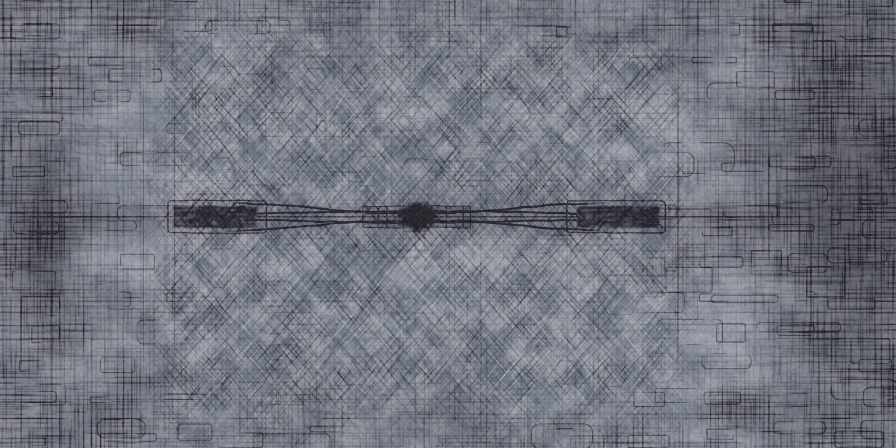
Write a Shadertoy shader that draws this background.

```glsl
const vec3 PAPER = vec3(0.69, 0.695, 0.725);
const vec3 SLATE = vec3(0.39, 0.43, 0.50);
const vec3 INK = vec3(0.13, 0.13, 0.155);
const vec2 HUB = vec2(0.93, 0.516);

float hash(vec2 p) {
  return fract(sin(dot(p, vec2(127.1, 311.7))) * 43758.5453);
}

float noise(vec2 p) {
  vec2 i = floor(p), f = fract(p);
  f = f * f * (3.0 - 2.0 * f);
  return mix(mix(hash(i), hash(i + vec2(1, 0)), f.x),
             mix(hash(i + vec2(0, 1)), hash(i + vec2(1, 1)), f.x), f.y);
}

float fbm(vec2 p) {
  return (noise(p) * 4.0 + noise(p * 2.03 + 17.3) * 2.0 + noise(p * 4.1 + 5.7)) / 7.0;
}

float line(float d, float halfWidth, float px) {
  return 1.0 - smoothstep(halfWidth - 0.7 * px, halfWidth + 0.7 * px, abs(d));
}

float blot(vec2 p, vec2 scale) {
  return exp(-dot(p * scale, p * scale));
}

float roundBox(vec2 p, vec2 size, float radius) {
  vec2 d = abs(p) - size + radius;
  return length(max(d, 0.0)) + min(max(d.x, d.y), 0.0) - radius;
}

float hexagon(vec2 p, float radius) {
  return max(abs(p.x) * 0.866 + abs(p.y) * 0.5, abs(p.y)) - radius;
}

vec2 rotate(vec2 p, float a) {
  return mat2(cos(a), sin(a), -sin(a), cos(a)) * p;
}

// Broken parallel pen strokes along x
float strokes(vec2 p, float gap, float len, float seed, float px) {
  float row = floor(p.y / gap), r = hash(vec2(row, seed));
  float offset = (fract(p.y / gap) - 0.5 - 0.5 * (r - 0.5)) * gap;
  float weight = smoothstep(0.35, 0.7, noise(vec2(p.x / len + r * 50.0, row * 3.7 + seed)));
  return weight * line(offset, 0.0014, px);
}

// Scattered broken outlines: rounded plates or hexagons
float outlines(vec2 p, vec2 cell, float seed, bool plates, float px) {
  vec2 id = floor(p / cell);
  float r = hash(id + seed), s = hash(id + seed + 9.2);
  vec2 q = (fract(p / cell) - 0.5 - (vec2(r, s) - 0.5) * 0.25) * cell;
  vec2 size = cell * vec2(0.14 + 0.22 * s, 0.08 + 0.22 * r);
  float d = plates ? roundBox(q, size, size.y * s) : hexagon(q, cell.y * (0.14 + 0.16 * s));
  float present = step(0.35, hash(id + seed + 3.1));
  return line(d, 0.0013, px) * present * smoothstep(0.2, 0.55, noise(p * 28.0 + seed));
}

// Horizontal shaft with hub, flared rods and two barrels
float machine(vec2 p, float px) {
  vec2 q = p - HUB;
  float a = abs(q.x), y = abs(q.y + 0.003 * (noise(p * 35.0) - 0.5));
  float ink = 0.6 * line(q.y, 0.0015, px) * (1.0 - smoothstep(0.75, 0.95, a));
  float flare = smoothstep(0.06, 0.4, a), span = 1.0 - smoothstep(0.36, 0.44, a);
  ink = max(ink, 0.95 * span * line(y - 0.009 - 0.021 * flare, 0.0022, px));
  ink = max(ink, 0.9 * span * line(y - 0.013 + 0.006 * flare, 0.002, px));
  float barrel = roundBox(vec2(a - 0.445, y), vec2(0.11, 0.036), 0.008);
  float core = roundBox(vec2(a - 0.45, y), vec2(0.092, 0.024), 0.006);
  float block = roundBox(vec2(a - 0.07, y), vec2(0.05, 0.024), 0.003);
  float grain = noise(p * vec2(50.0, 230.0));
  ink = max(ink, 0.75 * max(line(barrel, 0.0014, px), line(block, 0.0013, px)));
  ink = max(ink, (0.4 + 0.5 * grain) * (1.0 - smoothstep(-0.004, 0.004, core)));
  float bars = step(0.35, noise(vec2(q.x * 110.0, 3.0))) * line((fract(a / 0.019) - 0.5) * 0.019, 0.0015, px);
  ink = max(ink, (0.3 * grain + 0.6 * bars) * (1.0 - smoothstep(-px, px, block)));
  float rough = 0.014 * (noise(p * 110.0) - 0.5);
  ink = max(ink, 1.0 - smoothstep(0.028, 0.046, length(q * vec2(0.95, 1.2)) + rough));
  return ink + 0.2 * exp(-y * y * 900.0) * (1.0 - smoothstep(0.5, 0.95, a));
}

void mainImage(out vec4 fragColor, in vec2 fragCoord) {
  float px = 1.0 / iResolution.y;
  vec2 p = fragCoord * px + vec2(1.0 - 0.5 * iResolution.x * px, 0.0);
  vec2 fromCentre = abs(p - vec2(0.94, 0.5));
  // Broad shading: dark margins, pale middle
  float cloud = fbm(p * vec2(6.0, 12.0));
  float side = smoothstep(0.48, 0.98, fromCentre.x + 0.35 * (cloud - 0.5));
  float rim = smoothstep(0.32, 0.5, fromCentre.y + 0.15 * (cloud - 0.5));
  float margin = min(side + 0.6 * rim, 1.0);
  float middle = (1.0 - smoothstep(0.5, 0.66, fromCentre.x)) * (1.0 - 0.7 * smoothstep(0.34, 0.47, fromCentre.y));
  float shade = 0.01 + 0.2 * margin + 0.16 * (cloud - 0.5) + 0.28 * blot(p - vec2(1.98, 0.52), vec2(4.0, 3.2));
  shade += 0.3 * blot(p - vec2(0.1, 0.5), vec2(14.0, 5.0)) + 0.12 * blot(p - vec2(1.85, 0.9), vec2(3.5, 6.0));
  // Hatching, diagonal in the middle and upright at the margins, with drafted shapes
  float hatch = 0.0, weave = 0.0, pale = 0.0, drafted = 0.0;
  float outer = smoothstep(0.45, 0.6, fromCentre.x + 0.4 * rim);
  for (int i = 0; i < 3; i++) {
    float k = float(i), gap = 0.010 + 0.004 * k;
    vec2 rising = rotate(p, -0.8 - 0.07 * k), falling = rotate(p, 0.8 + 0.07 * k);
    hatch += strokes(rising, gap, 0.05, k + 1.0, px) + strokes(falling, gap, 0.05, k + 5.0, px);
    pale += strokes(rising, gap * 1.3, 0.07, k + 41.0, px) + strokes(falling, gap * 1.3, 0.07, k + 47.0, px);
    weave += strokes(p, gap, 0.07, k + 11.0, px) + strokes(p.yx, gap, 0.06, k + 17.0, px);
    vec2 cell = vec2(0.17, 0.075) * (1.0 + 0.35 * k);
    drafted += 0.45 * outer * outlines(p + 0.03 * k, cell, k + 21.0, true, px);
    drafted += 0.2 * middle * outlines(p + 0.05 * k, vec2(0.11 + 0.04 * k), k + 31.0, false, px);
  }
  float patches = 0.4 + 1.2 * fbm(p * 18.0 + 8.0);
  float ink = shade + drafted + patches * (hatch * 0.19 * middle + weave * (0.09 + 0.18 * margin));
  // Upright rules and central mechanism
  float rules = line(p.x - 0.32, 0.001, px) + line(p.x - 0.39, 0.001, px) + line(p.x - 1.513, 0.0015, px);
  ink += 0.4 * rules * (1.0 - smoothstep(0.24, 0.36, fromCentre.y));
  ink = max(ink, 0.0) + 0.8 * machine(p, px);
  // Slate wash, pale scratches, ink and paper grain
  float wash = smoothstep(0.3, 0.7, 0.5 * fbm(rotate(p, 0.8) * vec2(14.0, 30.0)) + 0.5 * fbm(rotate(p, -0.8) * vec2(14.0, 30.0)));
  vec3 colour = mix(PAPER, SLATE, 0.2 + 0.6 * wash * (0.5 + 0.5 * middle));
  colour = mix(colour, PAPER, min(0.4 * pale * middle, 0.8));
  colour = mix(colour, INK, clamp(ink, 0.0, 0.93));
  fragColor = vec4(colour + 0.07 * (noise(p * 200.0) - 0.5), 1.0);
}
```
